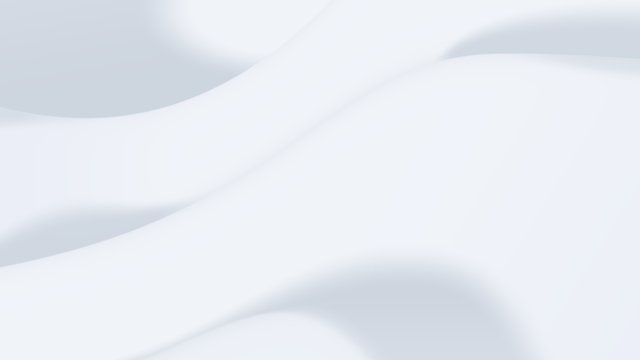
A WebGL 2 fragment shader for this background:

```glsl
#version 300 es
precision highp float;
// Soft pale folds sweeping diagonally, with blurred grey hollows between them.

uniform vec2 u_resolution;
out vec4 outColor;

// Palette
const vec3 LIGHT = vec3(0.942, 0.955, 0.975);
const vec3 TINT  = vec3(0.915, 0.928, 0.965);
const vec3 GREY  = vec3(0.805, 0.835, 0.873);
const vec3 HAZE  = vec3(0.835, 0.862, 0.896);

// Curve knots: x, y, slope
const vec3 MAIN_0 = vec3(0.000, 0.257, 0.36);
const vec3 MAIN_1 = vec3(0.260, 0.398, 0.80);
const vec3 MAIN_2 = vec3(0.456, 0.602, 1.25);
const vec3 MAIN_3 = vec3(0.651, 0.810, 0.66);
const vec3 MAIN_4 = vec3(0.781, 0.851, 0.02);
const vec3 MAIN_5 = vec3(1.000, 0.836, -0.13);
const vec3 HOLLOW_0 = vec3(0.22, 0.010, 0.60);
const vec3 HOLLOW_1 = vec3(0.62, 0.263, 0.00);
const vec3 HOLLOW_2 = vec3(0.83, 0.020, -3.50);
const vec3 MOUND_0 = vec3(0.220, 0.000, 0.70);
const vec3 MOUND_1 = vec3(0.456, 0.137, 0.00);
const vec3 MOUND_2 = vec3(0.588, 0.000, -2.20);

// Glow in the upper left hollow
const vec2 GLOW_CENTER = vec2(0.43, 0.977);
const vec2 GLOW_RADIUS = vec2(0.17, 0.16);
const float CONTACT_DEPTH = 0.022;

// Cubic Hermite span between two knots, extended by straight lines
float span(float x, vec3 a, vec3 b) {
  float w = b.x - a.x;
  float t = clamp((x - a.x) / w, 0.0, 1.0);
  float y = mix(a.y, b.y, t * t * (3.0 - 2.0 * t));
  y += w * t * (1.0 - t) * (a.z * (1.0 - t) - b.z * t);
  return y + a.z * min(x - a.x, 0.0) + b.z * max(x - b.x, 0.0);
}

float upperEdge(float x) {
  return 0.7037 + x * (x - 0.2604) * (1.77 + 0.87 * x);
}

float mainEdge(float x) {
  if (x < MAIN_1.x) return span(x, MAIN_0, MAIN_1);
  if (x < MAIN_2.x) return span(x, MAIN_1, MAIN_2);
  if (x < MAIN_3.x) return span(x, MAIN_2, MAIN_3);
  if (x < MAIN_4.x) return span(x, MAIN_3, MAIN_4);
  return span(x, MAIN_4, MAIN_5);
}

float hollowEdge(float x) {
  return x < HOLLOW_1.x ? span(x, HOLLOW_0, HOLLOW_1) : span(x, HOLLOW_1, HOLLOW_2);
}

float moundEdge(float x) {
  return x < MOUND_1.x ? span(x, MOUND_0, MOUND_1) : span(x, MOUND_1, MOUND_2);
}

// Turns a height difference into distance across a sloping curve
float across(float dy, float y0, float y1, float aspect) {
  float slope = (y1 - y0) / (0.004 * aspect);
  return dy * inversesqrt(1.0 + slope * slope);
}

// Blurred shade of given height, resting on an edge
float pocket(float d, float height) {
  float blur = 0.01 + 0.33 * height;
  return smoothstep(0.0, 0.04, height) * (1.0 - smoothstep(height - blur, height + blur, d));
}

float contact(float d) {
  return exp(-max(d, 0.0) / CONTACT_DEPTH);
}

void main() {
  vec2 p = gl_FragCoord.xy / u_resolution;
  float aspect = u_resolution.x / u_resolution.y;
  float aa = 1.0 / u_resolution.y;
  float x = p.x;

  // Upper left hollow and its glow
  float glow = 1.0 - smoothstep(0.72, 1.3, length((p - GLOW_CENTER) / GLOW_RADIUS));
  vec3 upper = mix(GREY, HAZE, smoothstep(0.7, 1.1, p.y - 0.3 * x));
  upper = mix(upper, LIGHT, glow);

  // Middle band with a hollow at each end
  float dUpper = upperEdge(x) - p.y;
  float dMain = p.y - mainEdge(x);
  float leftBump = (x - 0.09) / 0.15;
  float leftHeight = 0.11 * exp(-leftBump * leftBump);
  float rightHeight = 0.135 * (1.0 - exp(-max(x - 0.67, 0.0) / 0.14));
  vec3 band = mix(LIGHT, TINT, 0.8 * smoothstep(0.3, 0.0, x));
  band = mix(band, GREY, 0.65 * pocket(dUpper, 0.05 * exp(-x / 0.08)));
  band = mix(band, GREY, 0.16 * contact(dUpper));
  band = mix(band, GREY, 0.2 * contact(dMain));
  band = mix(band, GREY, 0.9 * max(pocket(dMain, leftHeight), pocket(dMain, rightHeight)));
  vec3 color = mix(upper, band, smoothstep(-aa, aa, dUpper));

  // Large front fold
  vec3 fold = mix(LIGHT, TINT, 0.65 * smoothstep(0.6, 1.25, x + 0.35 * (0.5 - p.y)));
  fold = mix(fold, GREY, 0.22 * contact(-dMain));
  fold = mix(fold, GREY, 0.5 * pocket(-dMain, 0.045 * smoothstep(0.7, 1.0, x)));
  color = mix(color, fold, smoothstep(aa, -aa, dMain));

  // Lower hollow, blurred more toward the right
  float hollowY = hollowEdge(x);
  float dHollow = across(hollowY - p.y, hollowY, hollowEdge(x + 0.004), aspect);
  float hollowBlur = mix(0.022, 0.065, smoothstep(0.25, 0.6, x));
  float hollow = smoothstep(-hollowBlur, hollowBlur, dHollow);
  color = mix(color, mix(HAZE, GREY, smoothstep(0.0, 0.2, p.y)), hollow);

  // Mound: crisp on its left, melting on its right
  float moundY = moundEdge(x);
  float dMound = across(moundY - p.y, moundY, moundEdge(x + 0.004), aspect);
  float moundBlur = mix(1.5 * aa, 0.04, smoothstep(0.4, 0.54, x));
  vec3 mound = mix(mix(LIGHT, TINT, 0.4), GREY, 0.35 * contact(dMound));
  color = mix(color, mound, smoothstep(-moundBlur, moundBlur, dMound));

  outColor = vec4(color, 1.0);
}
```
